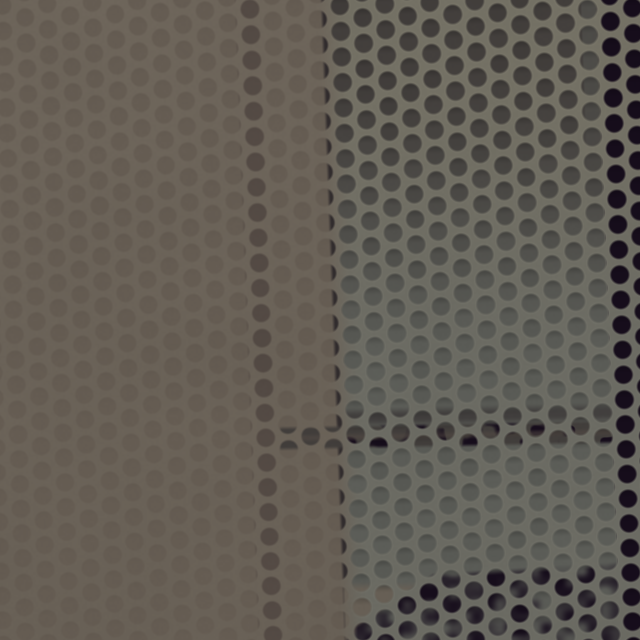
This texture is drawn by a three.js fragment shader. Its source:

```glsl
// Perforated metal sheet: a slightly turned hexagonal grid of round holes.
// Each hole is cut by a distance function and shows a layer behind the sheet,
// built from upright bands, a crossbar and a ragged dark slope at the bottom.

varying vec2 vUv;

// Hole grid, with y measured downwards from the top edge
const float COLUMN_PITCH = 0.03516;
const float ROW_PITCH = 0.0392;
const float ROWS = 24.94;
const float ROW_SQUEEZE = 0.606;
const float TILT = 0.037;
const vec2 GRID_START = vec2(0.390, 0.0143);
const float HOLE_RADIUS = 0.0143;
const float SOFTNESS = 0.0024;

// Band limits, in columns from the grid start
const float SEAM_LEFT = -0.63;
const float SEAM_RIGHT = 0.52;
const float PANEL_EDGE = 3.2;
const float GAP_EDGE = 15.42;

// Colours
const vec3 SHEET_WARM = vec3(0.420, 0.388, 0.347);
const vec3 SHEET_LIGHT = vec3(0.450, 0.438, 0.390);
const vec3 SHEET_COOL = vec3(0.418, 0.417, 0.385);
const vec3 BACK_WARM = vec3(0.393, 0.358, 0.320);
const vec3 BACK_SEAM = vec3(0.325, 0.288, 0.265);
const vec3 BACK_DARK = vec3(0.255, 0.240, 0.230);
const vec3 BACK_COOL = vec3(0.350, 0.355, 0.335);
const vec3 SHADOW = vec3(0.190, 0.170, 0.175);
const vec3 BLACK = vec3(0.085, 0.050, 0.105);

float hash(vec2 p) {
  vec3 q = fract(vec3(p.xyx) * 0.1031);
  q += dot(q, q.yzx + 33.33);
  return fract((q.x + q.y) * q.z);
}

float noise(vec2 p) {
  vec2 i = floor(p);
  vec2 f = fract(p);
  f = f * f * (3.0 - 2.0 * f);
  return mix(mix(hash(i), hash(i + vec2(1.0, 0.0)), f.x),
             mix(hash(i + vec2(0.0, 1.0)), hash(i + 1.0), f.x), f.y);
}

// Soft step and soft band of half-width w around zero
float edge(float a, float x, float soft) {
  return smoothstep(a - soft, a + soft, x);
}
float band(float x, float w, float soft) {
  return 1.0 - edge(w, abs(x), soft);
}

// Layer seen through the holes; u counts columns from the grid start
vec3 backLayer(vec2 p, float u, float variation) {
  float blotch = noise(p * 55.0 + 7.0);

  // Warm panel with a dark seam
  float seam = edge(SEAM_LEFT, u, 0.1) * (1.0 - edge(SEAM_RIGHT, u, 0.1));
  vec3 c = mix(BACK_WARM, BACK_SEAM, seam);

  // Cool panel, dark at the top, with a shadowed left edge
  vec3 cool = mix(BACK_DARK, BACK_COOL, smoothstep(0.08, 0.60, p.y));
  cool *= 0.97 + 0.06 * variation;
  float strip = band(u - 15.05, 0.33, 0.06) * (1.0 - smoothstep(0.1, 0.3, p.y));
  cool = mix(cool, BACK_COOL, 0.45 * strip);
  cool = mix(SHADOW, cool, edge(PANEL_EDGE + 0.32, u, 0.12));
  float panel = edge(PANEL_EDGE, u, 0.1);
  c = mix(c, cool, panel);

  // Crossbar with a soft shadow above and black gaps
  float bar = p.y - 0.685 + 0.02 * (p.x - 0.45);
  float reach = edge(0.437, p.x, 0.004);
  c = mix(c, SHADOW, 0.6 * panel * band(bar + 0.030, 0.010, 0.008));
  vec3 barColor = mix(BACK_DARK, BLACK, panel * smoothstep(0.52, 0.75, blotch));
  barColor = mix(barColor, BACK_SEAM, 0.5 * band(bar, 0.004, 0.004));
  c = mix(c, barColor, reach * band(bar, 0.0165, 0.004));

  // Pale wedge, then the dark ragged slope below it
  float slope = max(0.988 - 0.66 * (p.x - 0.56), 0.912 - 0.06 * (p.x - 0.67));
  float wedge = edge(0.915, p.y, 0.008) * panel;
  c = mix(c, SHEET_WARM * 0.96, wedge * (1.0 - edge(slope, p.y, 0.006)));
  float inside = edge(slope - 0.012, p.y, 0.006) * edge(0.555, p.x, 0.006);
  vec3 debris = mix(BLACK, BACK_COOL, smoothstep(0.15, 0.95, 0.6 * blotch + 0.4 * variation));
  c = mix(c, debris, inside);

  // Open gap at the right
  return mix(c, BLACK, edge(GAP_EDGE, u, 0.04));
}

void main() {
  vec2 p = vec2(vUv.x, 1.0 - vUv.y);

  // Tilted grid coordinates; odd columns sit half a row lower
  float u = (p.x - GRID_START.x - TILT * p.y) / COLUMN_PITCH;
  float y = p.y - GRID_START.y + TILT * (p.x - GRID_START.x);
  float row = ROWS * y + ROW_SQUEEZE * y * y;
  float column = floor(u + 0.5);
  row -= 0.5 * mod(column, 2.0);
  vec2 cell = vec2(column, floor(row + 0.5));
  vec2 local = (vec2(u, row) - cell) * vec2(COLUMN_PITCH, ROW_PITCH);
  float variation = hash(cell + 40.0);
  float d = length(local) - HOLE_RADIUS * (0.98 + 0.04 * variation);

  // Sheet front, warm at the left and cooler at the right
  float right = edge(3.6, u, 0.8);
  vec3 sheet = SHEET_WARM * mix(1.015, 0.97, p.y);
  sheet = mix(sheet, mix(SHEET_LIGHT, SHEET_COOL, smoothstep(0.1, 0.6, p.y)), right);
  sheet *= 1.0 + 0.03 * right * band(d - 0.002, 0.001, 0.002);

  // Hole, shaded below its upper rim
  vec3 back = backLayer(p, u, variation);
  float rim = smoothstep(0.1, 1.0, -local.y / HOLE_RADIUS);
  back *= 1.0 - mix(0.02, 0.16, right) * rim;
  vec3 color = mix(back, sheet, edge(0.0, d, SOFTNESS));

  // Broad unevenness and fine grain
  color *= 0.985 + 0.02 * noise(p * 9.0) + 0.015 * noise(p * 260.0);
  gl_FragColor = vec4(color, 1.0);
}
```
